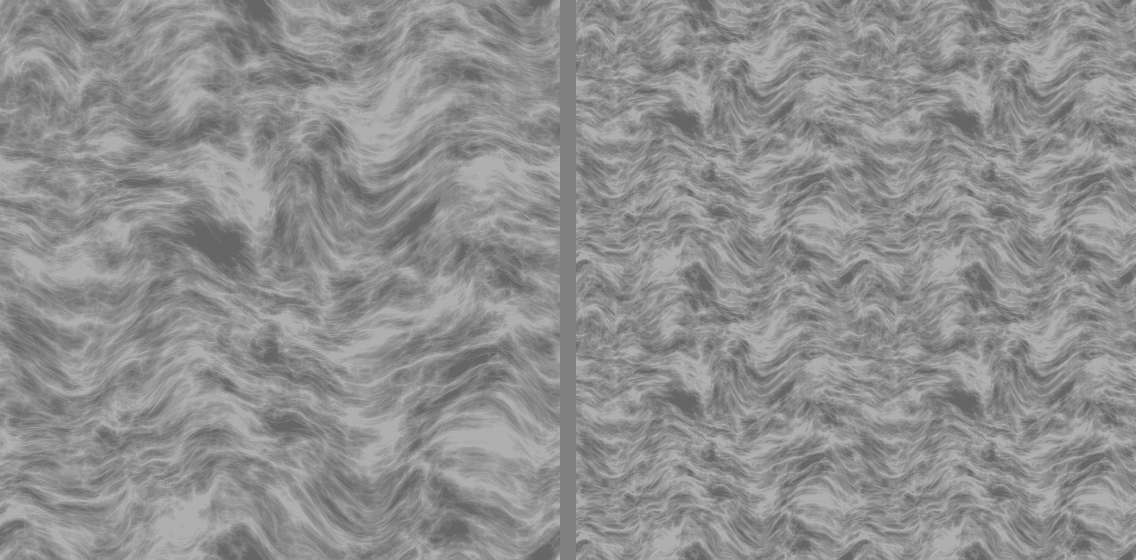
Left, the tile; right, the same tile 2 across and 2 down.
A Shadertoy shader for this texture:

```glsl
// Grey wrinkled sheet: flowing folds with thin pale crests and soft dark hollows.
// Wrapping gradient noise bends the plane, then stretched cloudy noise and
// ridged noise are summed along the bent grain. Every period is a whole number.

#define MID_GREY     0.536
#define DARK_GREY    0.400
#define LIGHT_GREY   0.685
#define WARP_AMOUNT  0.115
#define WARP_PERIOD  vec2(4.0, 3.0)
#define TONE_PERIOD  vec2(5.0, 8.0)
#define FOLD_PERIOD  vec2(7.0, 17.0)
#define CROSS_PERIOD vec2(9.0, 15.0)
#define TONE_GAIN    0.175
#define FOLD_GAIN    0.26
#define CREST_GAIN   0.085

// Unit gradient for a lattice point, from an integer hash
vec2 gradient(vec2 cell, vec2 period, float seed) {
    uvec2 c = uvec2(mod(cell, period));
    uint h = c.x * 1973u + c.y * 9277u + uint(seed) * 26699u;
    h = (h ^ (h >> 15)) * 2246822519u;
    h = (h ^ (h >> 13)) * 3266489917u;
    h ^= h >> 16;
    float angle = 6.28319 * float(h & 65535u) / 65536.0;
    return vec2(cos(angle), sin(angle));
}

// Gradient noise that wraps over the unit square
float noise(vec2 uv, vec2 period, float seed) {
    vec2 p = uv * period;
    vec2 i = floor(p);
    vec2 f = p - i;
    vec2 s = f * f * f * (f * (f * 6.0 - 15.0) + 10.0);
    vec2 e = vec2(1.0, 0.0);
    float a = dot(gradient(i, period, seed), f);
    float b = dot(gradient(i + e.xy, period, seed), f - e.xy);
    float c = dot(gradient(i + e.yx, period, seed), f - e.yx);
    float d = dot(gradient(i + e.xx, period, seed), f - e.xx);
    return mix(mix(a, b, s.x), mix(c, d, s.x), s.y);
}

// Bends the horizontal grain into waves, broad ones first
vec2 bendGrain(vec2 uv) {
    vec2 period = WARP_PERIOD;
    float amount = WARP_AMOUNT;
    for (int k = 0; k < 4; k++) {
        float seed = 11.0 + float(k) * 2.0;
        vec2 shift = vec2(noise(uv, period, seed), noise(uv, period, seed + 1.0));
        uv += amount * vec2(0.7, 1.0) * shift;
        period *= 2.0;
        amount *= 0.36;
    }
    return uv;
}

// Soft light and dark patches
float cloudyTone(vec2 uv) {
    vec2 period = TONE_PERIOD;
    float sum = 0.0, weight = 1.0;
    for (int k = 0; k < 4; k++) {
        sum += weight * noise(uv, period, 31.0 + float(k));
        period *= 2.0;
        weight *= 0.55;
    }
    return sum;
}

// One set of wrinkles: broad ridge height in x, thin broken crests in y
vec2 wrinkle(vec2 uv, vec2 period, float seed) {
    float d = sqrt(pow(noise(uv, period, seed), 2.0) + 0.0002);
    float broken = smoothstep(-0.2, 0.3, noise(uv, period, seed + 20.0));
    return vec2(0.19 - d, broken * exp(-24.0 * d));
}

// Wrinkles along the grain at five sizes, with weaker ones slanting across it
vec2 folds(vec2 uv) {
    vec2 period = FOLD_PERIOD;
    vec2 sum = vec2(0.0);
    float weight = 1.0;
    for (int k = 0; k < 5; k++) {
        sum += weight * wrinkle(uv, period, 51.0 + float(k));
        period *= 2.0;
        weight *= 0.72;
    }
    for (int k = 0; k < 2; k++) {
        float slant = 1.0 - 2.0 * float(k);
        vec2 slanted = vec2(uv.x, uv.y + slant * uv.x);
        sum += 0.4 * wrinkle(slanted, CROSS_PERIOD, 91.0 + float(k));
    }
    return sum;
}

void mainImage(out vec4 fragColor, in vec2 fragCoord) {
    vec2 uv = fragCoord / iResolution.xy;
    vec2 grain = bendGrain(uv);
    vec2 fold = folds(grain);

    // Combine the layers, then flatten the brightest and darkest areas
    float grey = MID_GREY + TONE_GAIN * cloudyTone(grain)
               + FOLD_GAIN * fold.x + CREST_GAIN * fold.y;
    grey = clamp(grey, DARK_GREY, LIGHT_GREY);
    fragColor = vec4(vec3(grey), 1.0);
}
```
